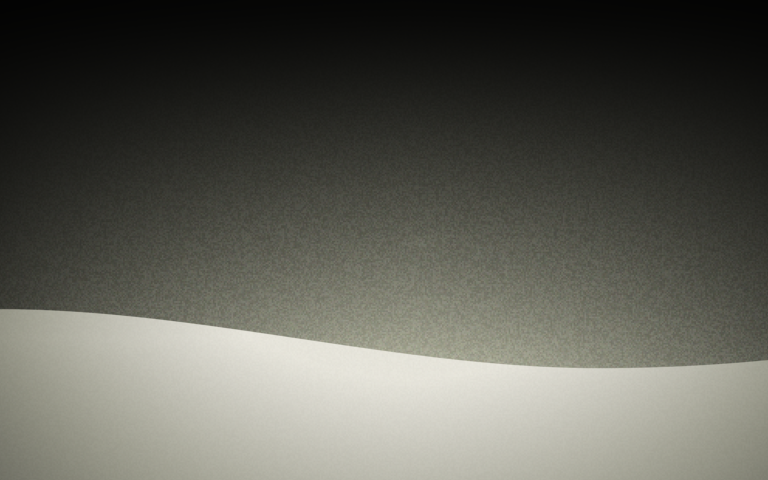
This background is drawn by a Shadertoy shader. Its source:

```glsl
// A pale dune under a dark olive sky that brightens towards the horizon.
// Vertical gradients are dimmed at the sides, the dune is cut by a smooth
// curve, and faint cloud wisps and fine hashed grain finish the surface.

float hash(vec2 p) {
    vec3 q = fract(vec3(p.xyx) * 0.1031);
    q += dot(q, q.yzx + 33.33);
    return fract((q.x + q.y) * q.z);
}

float valueNoise(vec2 p) {
    vec2 cell = floor(p), f = fract(p);
    f = f * f * (3.0 - 2.0 * f);
    return mix(mix(hash(cell), hash(cell + vec2(1, 0)), f.x),
               mix(hash(cell + vec2(0, 1)), hash(cell + vec2(1, 1)), f.x), f.y);
}

// Dune crest: a long S-shaped descent, then a gentle rise on the right.
float crestHeight(float x) {
    float rise = max(x - 0.78, 0.0);
    return 0.356 - 0.123 * smoothstep(0.0, 0.78, x) + 0.35 * rise * rise;
}

vec3 skyColor(vec2 uv, float side) {
    float light = 0.025 + 0.95 * pow(max(1.0 - uv.y, 0.0), 1.4);
    light *= 1.0 - 0.52 * pow(side, 1.6);

    // Faint wisps: darker on the left, a lighter patch right of centre
    float band = exp(-pow((uv.y - 0.5) / 0.018, 2.0));
    float wisp = smoothstep(0.4, 0.75, valueNoise(uv * vec2(32.0, 38.0)));
    float darkPart = exp(-pow((uv.x - 0.45) / 0.08, 2.0));
    float lightPart = exp(-pow((uv.x - 0.55) / 0.025, 2.0));
    light += band * wisp * (0.025 * lightPart - 0.02 * darkPart);
    return light * vec3(1.0, 1.005, 0.89);
}

vec3 duneColor(vec2 uv, float side) {
    float light = 0.9 * mix(0.81, 1.12, uv.y / 0.34);
    light = min(light, 0.97) * (1.0 - 0.36 * pow(side, 1.8));
    vec3 tint = mix(vec3(1.0, 1.0, 0.9), vec3(1.0, 0.992, 0.95),
                    smoothstep(0.5, 0.9, light));
    return min(light, 0.9) * tint;
}

void mainImage(out vec4 fragColor, in vec2 fragCoord) {
    vec2 uv = fragCoord / iResolution.xy;
    float side = 2.0 * abs(uv.x - 0.53);

    // Join sky and dune with a softened crest
    float softness = max(0.0018, 0.8 / iResolution.y);
    float dune = smoothstep(-softness, softness, crestHeight(uv.x) - uv.y);
    vec3 color = mix(skyColor(uv, side), duneColor(uv, side), dune);

    // Fine grain, strongest in the sky's midtones, with a trace of colour
    vec2 grainPos = uv * vec2(1.6, 1.0) * 310.0;
    float grain = valueNoise(grainPos) - 0.5;
    vec3 speck = vec3(valueNoise(grainPos + 417.0), valueNoise(grainPos + 731.0),
                      valueNoise(grainPos + 953.0)) - 0.5;
    float strength = mix(0.09 * smoothstep(0.0, 0.45, color.g), 0.02, dune);
    color += strength * (grain + 0.3 * speck);

    fragColor = vec4(clamp(color, 0.0, 1.0), 1.0);
}
```
